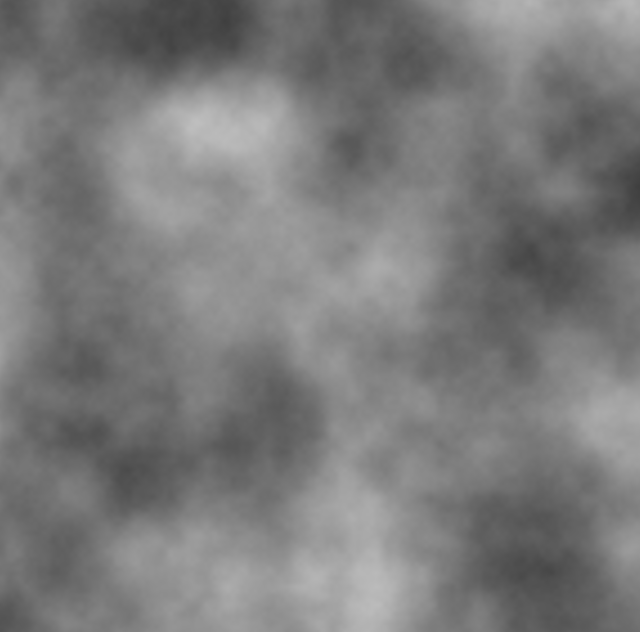
Give the GLSL for this texture, as a WebGL 1 fragment shader.

```glsl
precision highp float;
// Soft grey clouds: layered value noise, like drifting smoke or fog.

uniform vec2 u_resolution;

const float BASE_CELLS = 4.4;   // coarsest noise cells across the canvas height
const float MEAN_GREY = 0.513;
const float CONTRAST = 0.78;
const int OCTAVES = 6;

// Pseudo-random value in 0..1 for a lattice point.
float hash(vec2 p) {
  vec3 q = fract(vec3(p.xyx) * 0.1031);
  q += dot(q, q.yzx + 33.33);
  return fract((q.x + q.y) * q.z);
}

// Smoothly interpolated lattice values, centred on zero.
float valueNoise(vec2 p) {
  vec2 cell = floor(p);
  vec2 f = fract(p);
  vec2 blend = f * f * (3.0 - 2.0 * f);
  float low = mix(hash(cell), hash(cell + vec2(1.0, 0.0)), blend.x);
  float high = mix(hash(cell + vec2(0.0, 1.0)), hash(cell + vec2(1.0, 1.0)), blend.x);
  return mix(low, high, blend.y) - 0.5;
}

// Sum of octaves, each twice as fine and half as strong as the last.
float cloudNoise(vec2 p) {
  float sum = 0.0;
  float amplitude = 0.5;
  for (int i = 0; i < OCTAVES; i++) {
    sum += amplitude * valueNoise(p);
    p = p * 2.0 + vec2(17.3, 41.7);
    amplitude *= 0.5;
  }
  return sum;
}

void main() {
  vec2 uv = gl_FragCoord.xy / u_resolution.y;
  float grey = MEAN_GREY + CONTRAST * cloudNoise(uv * BASE_CELLS + vec2(23.4, 58.6));
  gl_FragColor = vec4(vec3(clamp(grey, 0.0, 1.0)), 1.0);
}
```
